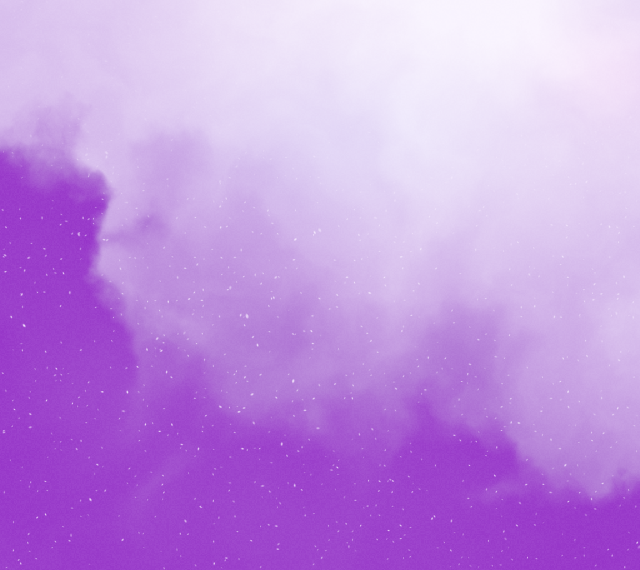
A Shadertoy shader for this background:

```glsl
// Pale lilac cloud drifting over deep purple, dusted with fine white specks.
#define PURPLE vec3(0.585, 0.190, 0.785)
#define VIOLET vec3(0.700, 0.490, 0.840)
#define LILAC vec3(0.850, 0.755, 0.930)
#define WHITE vec3(0.975, 0.955, 0.995)
#define WARP 0.30
#define BILLOW 0.42
#define GRAIN 0.024
#define SPECK_LAYERS 3

float hash(vec2 p) {
    vec3 q = fract(vec3(p.xyx) * 0.1031);
    q += dot(q, q.yzx + 33.33);
    return fract((q.x + q.y) * q.z);
}

float noise(vec2 p) {
    vec2 i = floor(p), f = fract(p);
    f = f * f * (3.0 - 2.0 * f);
    return mix(mix(hash(i), hash(i + vec2(1, 0)), f.x),
               mix(hash(i + vec2(0, 1)), hash(i + vec2(1, 1)), f.x), f.y);
}

// Fractal noise centred on zero
float fbm(vec2 p) {
    float sum = 0.0, amp = 0.5;
    for (int i = 0; i < 6; i++) {
        sum += amp * (noise(p) - 0.5);
        p = mat2(1.6, 1.2, -1.2, 1.6) * p + 7.3;
        amp *= 0.5;
    }
    return sum;
}

// Soft rotated ellipse
float puff(vec2 p, vec2 centre, vec2 size, float angle) {
    float c = cos(angle), s = sin(angle);
    vec2 q = mat2(c, -s, s, c) * (p - centre) / size;
    return exp(-dot(q, q));
}

// Height of the lower cloud edge, with a soft cliff on the left
float cloudEdge(vec2 p) {
    float cliff = 0.135 + 0.05 * smoothstep(0.40, 0.65, p.y);
    float edge = mix(0.77, 0.36, smoothstep(cliff - 0.06, cliff + 0.06, p.x));
    edge -= 0.12 * smoothstep(0.25, 0.50, p.x);
    edge += 0.055 * smoothstep(0.55, 0.66, p.x);
    return edge - 0.15 * smoothstep(0.77, 0.95, p.x);
}

// Brightness inside the cloud, brightest at the upper right
float cloudTone(vec2 p) {
    float top = 0.77 + 0.34 * puff(p, vec2(0.63, p.y), vec2(0.30), 0.0)
              + 0.12 * smoothstep(0.6, 1.0, p.x);
    float low = 0.38 + 0.18 * smoothstep(0.65, 1.0, p.x);
    float rise = (p.y - 0.3) / 0.7;
    float tone = mix(low, top, rise * (1.5 - 0.5 * rise));
    return tone - 0.45 * max(tone - 0.88, 0.0);
}

// Scattered slivers in a jittered grid
float specks(vec2 p, float cells, float chance, float size, float seed) {
    vec2 id = floor(p * cells);
    vec2 key = id + seed;
    vec2 jitter = 0.2 + 0.6 * vec2(hash(key), hash(key + 41.7));
    vec2 d = (fract(p * cells) - jitter) / cells;
    float angle = 6.283 * hash(key + 83.1);
    float c = cos(angle), s = sin(angle);
    d = mat2(c, -s, s, c) * d * vec2(0.8, 1.25);
    float radius = size * (0.5 + hash(key + 19.9));
    float aa = 1.0 / iResolution.y;
    float shape = 1.0 - smoothstep(radius - aa, radius + aa, length(d));
    return shape * step(hash(key + 5.5), chance) * (0.3 + 0.6 * hash(key + 61.3));
}

void mainImage(out vec4 fragColor, in vec2 fragCoord) {
    vec2 uv = fragCoord / iResolution.xy;
    vec2 p = fragCoord / iResolution.y;

    // Cloud body with a ragged edge
    vec2 drift = vec2(fbm(p * 5.0 + 3.1), fbm(p * 5.0 + 17.4));
    float billow = fbm(p * 5.0 + drift * 1.5 + 29.0);
    vec2 q = uv + WARP * drift;
    float softness = mix(0.085, 0.19, puff(uv, vec2(0.28, 0.36), vec2(0.22, 0.16), 0.0));
    softness *= 1.0 - 0.4 * smoothstep(0.55, 0.7, uv.x);
    float mask = smoothstep(-softness, softness, q.y - cloudEdge(q) + 0.2 * billow);
    float tone = cloudTone(uv + 0.1 * drift);
    tone += BILLOW * billow * (1.0 - 0.65 * smoothstep(0.5, 0.9, tone));

    // Faint haze and wisps below the cloud
    float haze = 0.06 + 0.12 * billow;
    haze += 0.06 * puff(uv, vec2(0.42, 0.12), vec2(0.3, 0.18), 0.2);
    haze += 0.11 * puff(uv, vec2(0.27, 0.32), vec2(0.2, 0.12), 0.3);
    haze += 0.09 * puff(q, vec2(0.29, 0.14), vec2(0.11, 0.04), 0.6);
    haze += 0.14 * puff(q, vec2(0.82, 0.16), vec2(0.05, 0.025), 0.5);
    tone = mix(max(haze, 0.0), tone, mask);

    // Darker hollows
    tone -= 0.15 * puff(q, vec2(0.25, 0.62), vec2(0.03, 0.03), 0.0);
    tone -= 0.15 * puff(q, vec2(0.20, 0.57), vec2(0.04, 0.025), 0.0);
    tone -= 0.08 * puff(q, vec2(0.29, 0.71), vec2(0.06, 0.05), 0.0);
    tone -= 0.10 * puff(q, vec2(0.45, 0.43), vec2(0.11, 0.06), -0.5);
    tone = clamp(tone, 0.0, 1.0);

    // Colour ramp with cool and rosy tints in the bright part
    vec3 colour = mix(PURPLE, VIOLET, min(tone / 0.45, 1.0));
    colour = mix(colour, LILAC, clamp((tone - 0.45) / 0.31, 0.0, 1.0));
    colour = mix(colour, WHITE, clamp((tone - 0.76) / 0.24, 0.0, 1.0));
    colour += vec3(-0.015, 0.0, 0.005) * puff(uv, vec2(0.55, 0.75), vec2(0.25, 0.15), 0.0);
    colour += vec3(0.015, -0.01, 0.0) * puff(uv, vec2(0.97, 0.87), vec2(0.12, 0.1), 0.0);

    // Specks from large and rare to tiny and common, then film grain
    float dust = 0.0;
    for (int i = 0; i < SPECK_LAYERS; i++) {
        float k = float(i);
        dust = max(dust, specks(p, 13.0 * exp2(k * 1.2), 0.12 + 0.04 * k, 0.0024 / (1.0 + 0.8 * k), 11.0 * k + 2.0));
    }
    colour = mix(colour, vec3(0.97, 0.93, 1.0), dust * (1.0 - 0.7 * smoothstep(0.55, 0.85, uv.y)));
    float grain = hash(floor(p * 456.0) + 0.5) - 0.5;
    colour += GRAIN * grain * (1.0 - 0.8 * tone) * vec3(0.8, 1.4, 0.6);
    fragColor = vec4(clamp(colour, 0.0, 1.0), 1.0);
}
```
